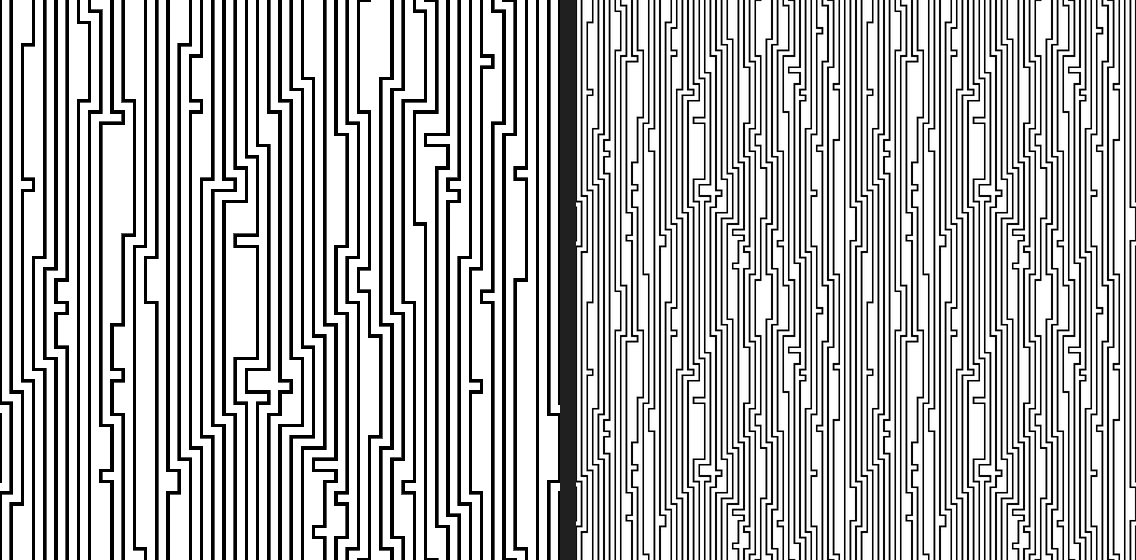
Left: one tile. Right: repeated 2 by 2.
A Shadertoy shader for this pattern:

```glsl
// Parallel black lines on a square lattice that step sideways like a circuit maze.
// A few wandering gaps cross an otherwise full set of columns; cells are numbered
// by the strip they lie in, and a line is drawn wherever two neighbours differ.

const float CELLS = 50.0;       // lattice cells per side
const float GAPS = 9.0;         // missing columns in every row
const float SPANS = 5.0;        // stretches of wandering per gap
const float HALF_WIDTH = 0.155; // half line width, in cells
const float SOFTNESS = 0.25;    // edge blur, in pixels
const float TAU = 6.2831853;
const vec3 INK = vec3(0.0);
const vec3 PAPER = vec3(1.0);

float hash(vec2 p, float seed) {
    vec3 q = fract(vec3(p.xyx + seed * 7.31) * vec3(0.1031, 0.1030, 0.0973));
    q += dot(q, q.yzx + 33.33);
    return fract((q.x + q.y) * q.z);
}

// Resting column of a gap during one span; wraps over the spans
float restColumn(float gap, float span) {
    span = mod(span, SPANS);
    float sway = 2.5 * sin(TAU * (span / SPANS + gap / GAPS));
    float scatter = 7.0 * (hash(vec2(gap, span), 1.0) - 0.5);
    return floor((gap + 0.5) * CELLS / GAPS + sway + scatter);
}

// Column of a gap in a row: rest, then one column per row to the next rest
float gapColumn(float gap, float row) {
    float spanRows = CELLS / SPANS;
    float shifted = mod(row + floor(CELLS * hash(vec2(gap, 3.0), 2.0)), CELLS);
    float span = floor((shifted + 0.5) / spanRows);
    float local = shifted - span * spanRows;

    float start = restColumn(gap, span);
    float travel = restColumn(gap, span + 1.0) - start;
    float slack = max(spanRows - abs(travel), 0.0);
    float delay = floor(hash(vec2(gap, span), 3.0) * (slack + 1.0));
    float column = start + sign(travel) * clamp(local - delay, 0.0, abs(travel));

    // Occasional one-row notch while resting
    float chance = hash(vec2(gap, span), 4.0);
    bool notch = delay > 1.5 && chance < 0.5 && abs(local - floor(delay * 0.5)) < 0.5;
    return column + (notch ? (chance < 0.25 ? 1.0 : -1.0) : 0.0);
}

// Strip number of a cell: its column less the gaps passed on the way.
// Each gap is pushed clear of the one before it, so gaps never overlap.
float stripLabel(vec2 cell) {
    float label = cell.x;
    float row = mod(cell.y, CELLS);
    float previous = -2.0 * CELLS;
    for (float i = -3.0; i < GAPS; i++) {
        float turn = floor((i + 0.5) / GAPS);
        float column = gapColumn(i - turn * GAPS, row) + turn * CELLS;
        previous = max(column, previous + 1.0);
        if (i > -0.5) label -= floor((cell.x - previous + 0.5) / CELLS);
    }
    return label;
}

// Square-ended distance to the ray that leaves the origin along an axis
float rayDistance(vec2 p, vec2 axis) {
    float along = dot(p, axis);
    float across = abs(dot(p, vec2(-axis.y, axis.x)));
    return max(across, -along);
}

// Ray distance where the two bordering strips differ, otherwise far away
float borderDistance(vec2 p, vec2 axis, float labelA, float labelB) {
    return abs(labelA - labelB) > 0.5 ? rayDistance(p, axis) : 1.0;
}

// Distance to the lines meeting at the nearest lattice corner
float lineDistance(vec2 p) {
    vec2 corner = floor(p + 0.5);
    vec2 q = p - corner;
    float lowerLeft = stripLabel(corner - 1.0);
    float lowerRight = stripLabel(corner - vec2(0.0, 1.0));
    float upperLeft = stripLabel(corner - vec2(1.0, 0.0));
    float upperRight = stripLabel(corner);

    float vertical = min(borderDistance(q, vec2(0.0, 1.0), upperLeft, upperRight),
                         borderDistance(q, vec2(0.0, -1.0), lowerLeft, lowerRight));
    float horizontal = min(borderDistance(q, vec2(1.0, 0.0), lowerRight, upperRight),
                           borderDistance(q, vec2(-1.0, 0.0), lowerLeft, upperLeft));
    return min(vertical, horizontal);
}

void mainImage(out vec4 fragColor, in vec2 fragCoord) {
    vec2 p = fragCoord / iResolution.xy * CELLS;
    float blur = SOFTNESS * CELLS / iResolution.y;
    float ink = clamp(0.5 - (lineDistance(p) - HALF_WIDTH) / blur, 0.0, 1.0);
    fragColor = vec4(mix(PAPER, INK, ink), 1.0);
}
```
